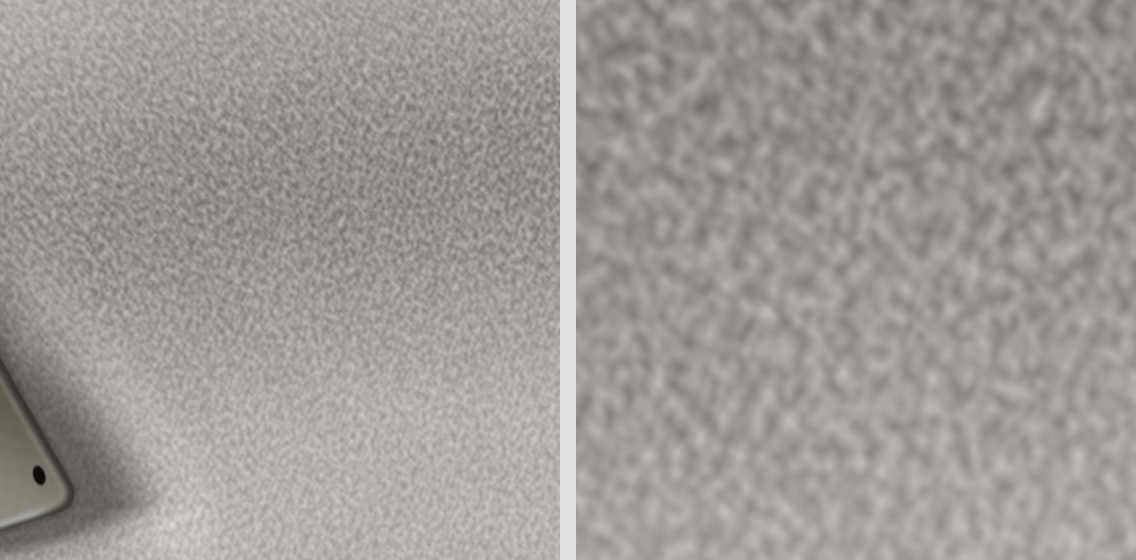
Left, the full canvas; right, a detail of the centre.
A WebGL 1 fragment shader for this texture:

```glsl
precision highp float;

uniform vec2 u_resolution;

const vec3 WARM_GREY = vec3(1.016, 0.996, 0.975);
const vec3 SHADOW_COLOR = vec3(0.335, 0.318, 0.298);
const vec3 PLATE_DARK = vec3(0.37, 0.35, 0.31);
const vec3 PLATE_LIGHT = vec3(0.54, 0.53, 0.49);
const vec3 RIM_DARK = vec3(0.20, 0.18, 0.165);
const vec3 RIM_LIGHT = vec3(0.70, 0.71, 0.69);
const vec3 HOLE_COLOR = vec3(0.05, 0.04, 0.035);

const float BAND_TONE = 0.557;
const float TOP_LIFT = 0.090;
const float BOTTOM_LIFT = 0.138;
const float GRAIN_CONTRAST = 0.135;
const vec2 GRAIN_FREQ = vec2(68.0, 112.0);
const float GRAIN_ANGLE = -0.85;
const float GRAIN_BEND = 0.0022;

const vec2 SIDE_NORMAL = vec2(0.869, 0.495);
const vec2 BASE_NORMAL = vec2(0.302, -0.953);
const vec2 PLATE_OFFSET = vec2(0.179, -0.049);
const float CORNER_RADIUS = 0.045;
const vec2 HOLE_CENTER = vec2(0.070, 0.151);
const vec2 HOLE_RADIUS = vec2(0.012, 0.020);

mat2 rotation(float angle) {
  float c = cos(angle), s = sin(angle);
  return mat2(c, s, -s, c);
}

vec2 hashGradient(vec2 cell) {
  vec3 p = fract(vec3(cell.xyx) * vec3(0.1031, 0.1030, 0.0973));
  p += dot(p, p.yzx + 33.33);
  float angle = 6.2832 * fract((p.x + p.y) * p.z);
  return vec2(cos(angle), sin(angle));
}

float gradientNoise(vec2 p) {
  vec2 i = floor(p), f = fract(p);
  vec2 w = f * f * f * (f * (f * 6.0 - 15.0) + 10.0);
  float a = dot(hashGradient(i), f);
  float b = dot(hashGradient(i + vec2(1.0, 0.0)), f - vec2(1.0, 0.0));
  float c = dot(hashGradient(i + vec2(0.0, 1.0)), f - vec2(0.0, 1.0));
  float d = dot(hashGradient(i + vec2(1.0, 1.0)), f - vec2(1.0, 1.0));
  return mix(mix(a, b, w.x), mix(c, d, w.x), w.y);
}

// Short soft flecks, mostly down to the right, steeper toward the lower right
float grain(vec2 uv) {
  vec2 bend = vec2(gradientNoise(uv * 34.0), gradientNoise(uv * 34.0 + 71.0));
  vec2 p = uv + GRAIN_BEND * bend;
  float slant = gradientNoise(rotation(-GRAIN_ANGLE) * p * GRAIN_FREQ + 50.0);
  float steep = gradientNoise(rotation(-GRAIN_ANGLE + 1.1) * p * GRAIN_FREQ + 190.0);
  float fine = gradientNoise(p * 150.0 + 300.0);
  float turn = smoothstep(0.2, 1.3, uv.x + 1.0 - uv.y);
  return mix(1.1, 0.75, turn) * slant + mix(0.5, 0.95, turn) * steep + 0.25 * fine;
}

// Broad light and dark zones of the ground
float groundTone(vec2 uv) {
  float h = uv.y - (0.61 + 0.12 * uv.x);
  float tone = BAND_TONE + TOP_LIFT * smoothstep(0.0, 0.38, h);
  tone += BOTTOM_LIFT * smoothstep(0.0, 0.52, -h);
  tone += 0.025 * (1.0 - smoothstep(0.0, 0.35, uv.x));
  vec2 glow = (uv - vec2(0.33, 0.03)) / vec2(0.09, 0.08);
  return tone + 0.060 * exp(-dot(glow, glow)) + 0.018 * gradientNoise(uv * 9.0);
}

// Distances to the two plate sides, negative inside
vec2 plateSides(vec2 uv) {
  return vec2(dot(uv, SIDE_NORMAL), dot(uv, BASE_NORMAL)) - PLATE_OFFSET;
}

float plateDistance(vec2 sides) {
  vec2 q = sides + CORNER_RADIUS;
  return length(max(q, 0.0)) + min(max(q.x, q.y), 0.0) - CORNER_RADIUS;
}

vec3 plateColor(vec2 uv, vec2 sides, float d) {
  vec3 color = mix(PLATE_LIGHT, PLATE_DARK, smoothstep(0.08, 0.32, uv.y + 0.5 * uv.x));
  color += 0.02 * gradientNoise(uv * 60.0);
  float streak = exp(-pow((d + 0.020) / 0.005, 2.0));
  color = mix(color, PLATE_LIGHT, 0.4 * streak);
  color = mix(color, RIM_DARK, 0.85 * smoothstep(-0.018, -0.004, d));
  float shine = exp(-pow((sides.y + 0.011) / 0.007, 2.0));
  color = mix(color, RIM_LIGHT, 0.8 * shine * smoothstep(0.12, 0.05, uv.x));

  vec2 hole = rotation(-0.3) * (uv - HOLE_CENTER) / HOLE_RADIUS;
  return mix(HOLE_COLOR, color, smoothstep(0.65, 1.1, length(hole)));
}

void main() {
  vec2 uv = gl_FragCoord.xy / u_resolution;
  vec2 sides = plateSides(uv);
  float d = plateDistance(sides);

  // Soft shadow with a pale border
  float reach = uv.y > 0.1 ? 0.35 : 0.11;
  float spread = pow(uv.x / 0.29, 1.3) + pow(abs(uv.y - 0.1) / reach, 1.3);
  float shadow = 0.82 * (1.0 - smoothstep(0.55, 1.14, spread));
  shadow = max(shadow, 1.05 * exp(-max(d, 0.0) / 0.05));
  float border = exp(-pow((spread - 1.28) / 0.2, 2.0));

  // Grain is strongest in the dark band
  float tone = groundTone(uv) + 0.035 * border;
  float strength = GRAIN_CONTRAST * mix(1.12, 0.75, smoothstep(0.56, 0.69, tone));
  float fleck = grain(uv) * strength;
  vec3 color = mix(tone * WARM_GREY, SHADOW_COLOR, shadow);
  color += fleck * (1.0 - 0.6 * shadow);

  color = mix(plateColor(uv, sides, d), color, smoothstep(-0.002, 0.002, d));
  gl_FragColor = vec4(clamp(color, 0.0, 1.0), 1.0);
}
```
